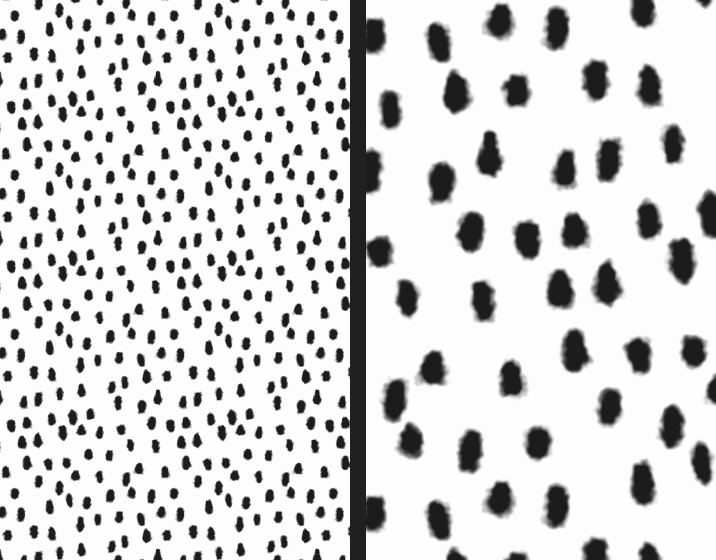
Left, the full canvas; right, a detail of the centre.
Reproduce this pattern procedurally as a Shadertoy shader.

```glsl
// Draws a repeating scatter of upright, ragged ink dabs on white paper.

const vec3 PAPER = vec3(0.992);
const vec3 INK = vec3(0.108);

const float TILE_SIZE = 0.455;             // repeat length, in canvas widths
const float DABS_PER_TILE = 52.0;
const float JITTER = 0.44;                 // scatter, in lattice spacings
const vec2 DAB_RADIUS = vec2(0.0107, 0.0179);
const float BOXINESS = 2.5;                // 2 is an ellipse, more is squarer
const float EDGE_SOFTNESS = 0.0038;

vec2 hash2(vec2 p) {
    vec3 q = fract(p.xyx * vec3(0.1031, 0.1030, 0.0973));
    q += dot(q, q.yzx + 33.33);
    return fract((q.xx + q.yz) * q.zy);
}

float gradientCorner(vec2 corner, vec2 offset) {
    return dot(hash2(corner) * 2.0 - 1.0, offset);
}

float gradientNoise(vec2 p) {
    vec2 i = floor(p), f = p - i;
    vec2 u = f * f * f * (f * (f * 6.0 - 15.0) + 10.0);
    vec2 e = vec2(1.0, 0.0);
    float low = mix(gradientCorner(i, f), gradientCorner(i + e.xy, f - e.xy), u.x);
    float high = mix(gradientCorner(i + e.yx, f - e.yx), gradientCorner(i + e.xx, f - e.xx), u.x);
    return mix(low, high, u.y);
}

mat2 rotation(float angle) {
    float c = cos(angle), s = sin(angle);
    return mat2(c, -s, s, c);
}

// Approximate signed distance to a superellipse.
float superellipseDistance(vec2 p, vec2 radius, float power) {
    vec2 q = abs(p / radius) + 0.001;
    float level = pow(pow(q.x, power) + pow(q.y, power), 1.0 / power);
    vec2 slope = pow(q / level, vec2(power - 1.0)) / radius;
    return (level - 1.0) / length(slope);
}

// One brush dab: slightly tilted and tapered, with a ragged outline.
float dabDistance(vec2 p, vec2 seed) {
    vec2 sizeRnd = hash2(seed + 71.0);
    vec2 shapeRnd = hash2(seed + 137.0);
    vec2 radius = DAB_RADIUS * mix(vec2(0.86, 0.78), vec2(1.14, 1.20), sizeRnd);
    vec2 q = rotation((shapeRnd.x - 0.45) * 0.3) * p;
    float taper = mix(-0.12, 0.34, shapeRnd.y * shapeRnd.y);
    q.x /= 1.0 - taper * clamp(q.y / radius.y, -1.0, 1.0);
    vec2 noiseOrigin = seed * 17.0 + 40.0;
    float lobes = gradientNoise(p * 80.0 + noiseOrigin) * 0.0045;
    float bristles = gradientNoise(p * 160.0 + noiseOrigin + 9.0) * 0.0028;
    return superellipseDistance(q, radius, BOXINESS) + lobes + bristles;
}

// Nearest dab on a jittered, slanted lattice that closes on a square tile.
float scatterDistance(vec2 p) {
    vec2 t = p / TILE_SIZE;
    vec2 home = floor(vec2(7.0 * t.x + 3.0 * t.y, t.x - 7.0 * t.y) + 0.5);
    float spacing = inversesqrt(DABS_PER_TILE);
    float nearest = 1.0;
    for (int i = -1; i <= 1; i++) {
        for (int j = -1; j <= 1; j++) {
            vec2 cell = home + vec2(i, j);
            vec2 site = vec2(7.0 * cell.x + 3.0 * cell.y, cell.x - 7.0 * cell.y);
            vec2 seed = mod(site, DABS_PER_TILE) + 1.0;
            vec2 center = site / DABS_PER_TILE + (hash2(seed + 11.0) - 0.5) * JITTER * spacing;
            nearest = min(nearest, dabDistance((t - center) * TILE_SIZE, seed));
        }
    }
    return nearest;
}

void mainImage(out vec4 fragColor, in vec2 fragCoord) {
    vec2 p = fragCoord / iResolution.x;
    float soft = max(EDGE_SOFTNESS, 0.75 / iResolution.x);
    float ink = 1.0 - smoothstep(-soft, soft, scatterDistance(p));
    fragColor = vec4(mix(PAPER, INK, ink), 1.0);
}
```
